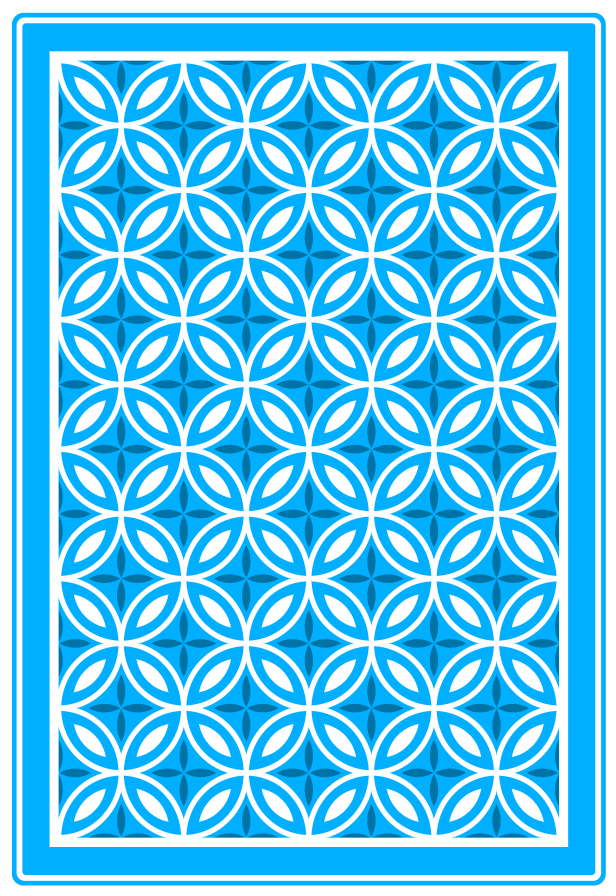
Reproduce this pattern procedurally as a WebGL 2 fragment shader.

```glsl
#version 300 es
precision highp float;
// Card back: rounded double border around a lattice of interlaced circles with leaves and crosses.

uniform vec2 u_resolution;
out vec4 fragColor;

const vec3 BLUE  = vec3(0.00, 0.685, 1.00);
const vec3 WHITE = vec3(1.0);
const vec3 DARK  = vec3(0.00, 0.45, 0.65);

// Frame sizes, in canvas heights (half extents)
const float ASPECT      = 0.6875;
const vec2  CENTER      = vec2(0.3447, 0.4987);
const vec2  RIM_OUTER   = vec2(0.3314, 0.4870);
const vec2  RIM_INNER   = vec2(0.3262, 0.4818);
const vec2  BAND        = vec2(0.3197, 0.4753);
const vec2  INNER_FRAME = vec2(0.2894, 0.4440);
const vec2  PANEL       = vec2(0.2793, 0.4336);
const float RIM_RADIUS  = 0.013;
const float BAND_RADIUS = 0.004;

// Lattice sizes, in cells
const vec2  CELLS      = vec2(8.0, 12.0);
const float LINE_HALF  = 0.042;
const vec2  LEAF_HALF  = vec2(0.36, 0.112);
const vec2  ARM_HALF   = vec2(0.25, 0.066);
const float ARM_OFFSET = 0.265;

float roundedBox(vec2 p, vec2 halfSize, float radius) {
    vec2 d = abs(p) - halfSize + radius;
    return length(max(d, 0.0)) + min(max(d.x, d.y), 0.0) - radius;
}

// Pointed lens along x, bounded by two circular arcs
float lens(vec2 p, vec2 halfSize) {
    float r = dot(halfSize, halfSize) / (2.0 * halfSize.y);
    return length(vec2(p.x, abs(p.y) + r - halfSize.y)) - r;
}

float coverage(float d, float pixel) {
    return clamp(0.5 - d / pixel, 0.0, 1.0);
}

vec3 lattice(vec2 q, float pixel) {
    // Mirror alternate cells, then fold so the cross lies at (1, 0)
    vec2 cell = floor(q);
    vec2 f = q - cell;
    if (mod(cell.x + cell.y, 2.0) > 0.5) f.x = 1.0 - f.x;
    if (f.y > f.x) f = f.yx;

    // Four-armed dark cross
    vec2 v = vec2(1.0 - f.x, f.y);
    if (v.y > v.x) v = v.yx;
    float arm = lens(v - vec2(ARM_OFFSET, 0.0), ARM_HALF);
    vec3 color = mix(BLUE, DARK, coverage(arm, pixel));

    // Circle outline and the leaf inside each petal
    float ring = abs(length(f - vec2(0.0, 1.0)) - 1.0) - LINE_HALF;
    vec2 diagonal = vec2(f.x + f.y - 1.0, f.x - f.y) * sqrt(0.5);
    float leaf = lens(diagonal, LEAF_HALF);
    return mix(color, WHITE, coverage(min(ring, leaf), pixel));
}

void main() {
    vec2 p = gl_FragCoord.xy / u_resolution * vec2(ASPECT, 1.0) - CENTER;
    float pixel = max(1.0 / u_resolution.y, ASPECT / u_resolution.x);

    // Nested borders, from the outside in
    vec3 color = WHITE;
    color = mix(color, BLUE, coverage(roundedBox(p, RIM_OUTER, RIM_RADIUS), pixel));
    color = mix(color, WHITE, coverage(roundedBox(p, RIM_INNER, RIM_RADIUS * 0.7), pixel));
    color = mix(color, BLUE, coverage(roundedBox(p, BAND, BAND_RADIUS), pixel));
    color = mix(color, WHITE, coverage(roundedBox(p, INNER_FRAME, 0.0), pixel));

    // Patterned panel
    vec2 cellSize = 2.0 * PANEL / CELLS;
    vec3 pattern = lattice((p + PANEL) / cellSize, pixel / cellSize.x);
    color = mix(color, pattern, coverage(roundedBox(p, PANEL, 0.0), pixel));

    fragColor = vec4(color, 1.0);
}
```
